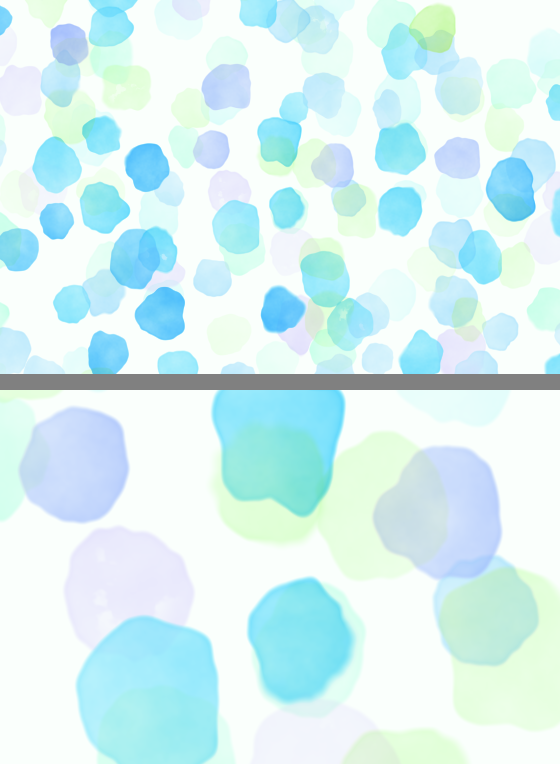
Top: the whole. Bottom: its middle third, enlarged.
Write a Shadertoy shader that draws this pattern.

```glsl
// Overlapping translucent watercolour dabs in blue, lavender, mint and lime on white paper.

const vec3 PAPER    = vec3(0.98, 1.00, 0.99);
const vec3 SKY      = vec3(0.77, 0.92, 1.00);
const vec3 CYAN     = vec3(0.55, 0.90, 1.00);
const vec3 AZURE    = vec3(0.42, 0.80, 1.00);
const vec3 LAVENDER = vec3(0.74, 0.81, 1.00);
const vec3 MINT     = vec3(0.84, 1.00, 0.94);
const vec3 AQUA     = vec3(0.88, 0.99, 0.99);
const vec3 LIME     = vec3(0.91, 1.00, 0.87);
const vec3 LEAF     = vec3(0.82, 0.98, 0.70);
const vec3 LILAC    = vec3(0.93, 0.91, 1.00);

vec3 hash3(vec2 p) {
    vec3 q = fract(p.xyx * vec3(0.1031, 0.1030, 0.0973));
    q += dot(q, q.yxz + 33.33);
    return fract((q.xxy + q.yzz) * q.zyx);
}

float valueNoise(vec2 p) {
    vec2 i = floor(p), f = fract(p);
    f = f * f * (3.0 - 2.0 * f);
    float bottom = mix(hash3(i).x, hash3(i + vec2(1, 0)).x, f.x);
    float top = mix(hash3(i + vec2(0, 1)).x, hash3(i + vec2(1, 1)).x, f.x);
    return mix(bottom, top, f.y);
}

float fbm(vec2 p) {
    float sum = 0.0, amplitude = 0.53;
    for (int i = 0; i < 4; i++) {
        sum += amplitude * valueNoise(p);
        p = mat2(1.6, 1.2, -1.2, 1.6) * p + 7.3;
        amplitude *= 0.5;
    }
    return sum;
}

vec3 strongPigment(float pick) {
    if (pick < 0.45) return SKY;
    if (pick < 0.69) return CYAN;
    if (pick < 0.84) return AZURE;
    return LAVENDER;
}

vec3 palePigment(float pick) {
    if (pick < 0.32) return MINT;
    if (pick < 0.52) return AQUA;
    if (pick < 0.82) return LIME;
    if (pick < 0.88) return LEAF;
    return LILAC;
}

// Glazing that darkens overlaps less than plain multiplication
vec3 glaze(vec3 under, vec3 over, float merge) {
    return mix(under * over, min(under, over), merge);
}

// Signed distance to a lumpy, slightly upright dab
float dabDistance(vec2 q, float radius, float stretch, vec2 seed) {
    q.y /= stretch;
    float dist = length(q);
    vec2 dir = q / max(dist, 1e-4);
    float lumps = 0.40 * (valueNoise(dir * 1.5 + seed) - 0.5);
    float nicks = 0.10 * (valueNoise(dir * 4.0 + seed * 1.7) - 0.5);
    return dist - radius * (1.0 + lumps + nicks);
}

// Amount of pigment: uneven wash, thin dark rim and rare washed-out blooms
float dabDensity(vec2 q, float d, float radius, vec2 seed, vec3 traits, float pixel) {
    float wet = smoothstep(0.50, 0.80, valueNoise(q * 14.0 + seed * 2.3));
    float edge = max(mix(0.0022, 0.007, wet * step(0.75, traits.x)), pixel);
    float mask = 1.0 - smoothstep(-edge, edge, d);
    float wash = fbm(q * 26.0 + seed) - 0.5;
    float grain = valueNoise(q * 210.0 + seed) - 0.5;
    vec2 tilt = normalize(traits.yz - 0.5 + 1e-3);
    float density = 0.95 + 0.55 * wash + 0.05 * grain + 0.20 * dot(q, tilt) / radius;
    float rim = exp(-abs(d + 0.003) / 0.0025) * (1.0 - 0.8 * wet);
    density += rim * mix(0.04, 0.34, traits.y * traits.y);
    float bloom = smoothstep(0.60, 0.70, fbm(q * 34.0 + seed * 3.1));
    bloom *= smoothstep(0.1, 0.5, -d / radius) * step(0.93, traits.z);
    return mask * max(density * (1.0 - 0.5 * bloom), 0.0);
}

// Light left after passing through one jittered grid of dabs
vec3 dabLayer(vec2 p, float cell, vec2 radii, float presence, vec2 load, float salt, bool strong, float pixel) {
    vec3 light = vec3(1.0);
    vec2 home = floor(p / cell);
    for (int y = -1; y <= 1; y++)
    for (int x = -1; x <= 1; x++) {
        vec2 id = home + vec2(x, y);
        vec3 place = hash3(id + salt);
        vec3 look = hash3(id + salt + 41.7);
        vec3 traits = hash3(id + salt + 83.2);
        vec2 q = p - (id + 0.5 + 0.80 * (place.xy - 0.5)) * cell;
        float radius = mix(radii.x, radii.y, sqrt(look.x));
        if (place.z > presence || length(q) > 1.6 * radius) continue;

        vec2 seed = 60.0 * look.yz + 5.0;
        float d = dabDistance(q, radius, mix(0.95, 1.22, look.z), seed);
        float density = dabDensity(q, d, radius, seed, traits, pixel);
        vec3 pigment = strong ? strongPigment(look.y) : palePigment(look.y);
        vec3 ink = pow(pigment, vec3(density * mix(load.x, load.y, traits.x)));
        light = glaze(light, ink, 0.55);
    }
    return light;
}

void mainImage(out vec4 fragColor, in vec2 fragCoord) {
    vec2 p = fragCoord / iResolution.y;
    float pixel = 0.75 / iResolution.y;

    // Pale dabs below, stronger ones glazed on top
    vec3 pale = dabLayer(p + 3.07, 0.150, vec2(0.044, 0.066), 0.80, vec2(0.35, 1.05), 17.0, false, pixel);
    vec3 strong = dabLayer(p + 5.21, 0.147, vec2(0.038, 0.065), 0.78, vec2(0.65, 1.10), 131.0, true, pixel);

    vec3 color = PAPER * glaze(pale, strong, 0.70);
    fragColor = vec4(clamp(color, 0.0, 1.0), 1.0);
}
```
